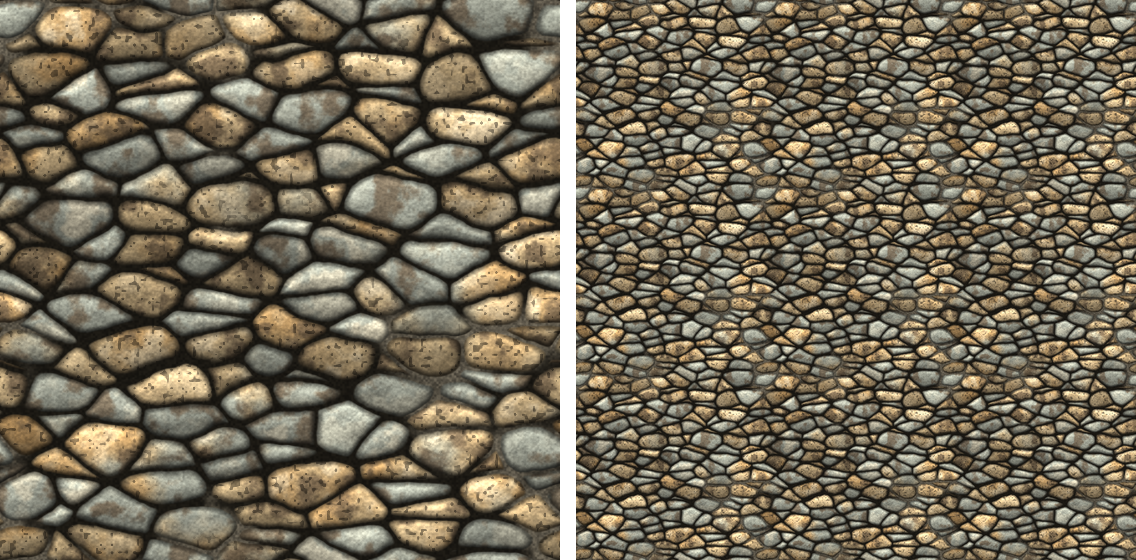
Left, the tile; right, the same tile 3 across and 3 down.
A Shadertoy shader for this texture:

```glsl
// Dry stone wall of rounded fieldstones and wedged pebbles, seamlessly tiling.

const vec2 GRID = vec2(7.0, 12.0);          // large stones across and up
const vec2 LIGHT_DIR = vec2(-0.29, 0.957);
const float GAP = 0.0025;

const vec3 SLATE = vec3(0.56, 0.57, 0.52);
const vec3 SAND = vec3(0.69, 0.60, 0.45);
const vec3 OCHRE = vec3(0.68, 0.50, 0.28);
const vec3 BROWN = vec3(0.37, 0.31, 0.24);
const vec3 PALE = vec3(0.86, 0.80, 0.68);
const vec3 SHADOW = vec3(0.10, 0.09, 0.07);
const vec3 MORTAR = vec3(0.45, 0.42, 0.36);

struct Stone {
    vec2 id;
    vec2 outward;   // direction towards the nearest edge
    float edge;     // rounded distance to the edge
};

vec2 hash2(vec2 p) {
    vec2 k = vec2(dot(p, vec2(127.1, 311.7)), dot(p, vec2(269.5, 183.3)));
    return fract(sin(k) * 43758.5453);
}

// Value noise that wraps after a whole number of cells
float noise(vec2 p, float period) {
    vec2 i = floor(p), f = fract(p);
    f = f * f * (3.0 - 2.0 * f);
    float a = hash2(mod(i, period)).x;
    float b = hash2(mod(i + vec2(1, 0), period)).x;
    float c = hash2(mod(i + vec2(0, 1), period)).x;
    float d = hash2(mod(i + vec2(1, 1), period)).x;
    return mix(mix(a, b, f.x), mix(c, d, f.x), f.y);
}

float fbm(vec2 uv, float freq, vec2 shift) {
    float sum = 0.0, amp = 0.5;
    for (int i = 0; i < 5; i++) {
        sum += amp * noise(uv * freq + shift, freq);
        freq *= 2.0;
        amp *= 0.5;
    }
    return sum;
}

// Position (xy) and weight (z); pebbles sit where the large stones meet
vec3 site(vec2 cell, float pebble) {
    vec2 key = mod(cell, GRID) + 41.0 * pebble;
    vec2 jitter = hash2(key) - 0.5;
    float size = hash2(key + 17.3).x;
    vec2 pos = cell + vec2(0.5 * mod(cell.y, 2.0), 0.0);
    if (pebble > 0.5) return vec3(pos + jitter * 0.4, 0.01 + 0.15 * size);
    return vec3(pos + 0.5 + jitter * vec2(0.75, 0.5), 0.07 + 0.22 * size);
}

// Weighted Voronoi cells whose corners are rounded by a soft minimum
Stone findStone(vec2 uv) {
    vec2 q = uv * GRID, base = floor(q);
    float best = 1e5, kind = 0.0;
    vec2 home = q, id = base;
    for (int n = 0; n < 50; n++) {
        float pebble = float(n / 25);
        vec2 cell = base + vec2(n % 5, (n / 5) % 5) - 2.0;
        vec3 s = site(cell, pebble);
        float power = dot(q - s.xy, q - s.xy) - s.z;
        if (power < best) {
            best = power;
            home = s.xy;
            kind = pebble;
            id = mod(cell, GRID) + 41.0 * pebble;
        }
    }
    float rounding = mix(0.0065, 0.0025, kind), total = 0.0;
    vec2 outward = vec2(0.0);
    for (int n = 0; n < 50; n++) {
        vec3 s = site(base + vec2(n % 5, (n / 5) % 5) - 2.0, float(n / 25));
        vec2 toward = (s.xy - home) * GRID;
        float len = length(toward);
        if (len < 0.001) continue;
        float power = dot(q - s.xy, q - s.xy) - s.z;
        float weight = exp(-(power - best) / (2.0 * len * rounding));
        total += weight;
        outward += weight * toward / len;
    }
    return Stone(id, outward / total, -rounding * log(total));
}

// Mineral colour with stains, pale patches and dark pits
vec3 stoneColor(vec2 uv, vec2 id) {
    vec2 pick = hash2(id + 5.7), vary = hash2(id + 91.1);
    vec2 shift = floor(vary * 50.0);
    float patches = fbm(uv, 9.0, shift);
    float blotch = fbm(uv, 22.0, shift.yx + 7.0);
    float warm = smoothstep(0.35, 0.6, pick.x + 0.6 * (patches - 0.5));
    vec3 color = mix(SLATE, SAND, warm);
    color = mix(color, OCHRE, 0.65 * warm * pick.y * smoothstep(0.42, 0.62, patches));
    color = mix(color, BROWN, 0.75 * smoothstep(0.52, 0.7, blotch));
    color = mix(color, PALE, 0.6 * smoothstep(0.5, 0.32, blotch) * vary.x);
    float pits = smoothstep(0.7, 0.85, noise(uv * 150.0 + shift, 150.0));
    return color * (0.76 + 0.44 * vary.y) * (1.0 - 0.4 * pits * warm);
}

void mainImage(out vec4 fragColor, in vec2 fragCoord) {
    vec2 uv = fragCoord / iResolution.xy;
    vec2 warp = vec2(fbm(uv, 8.0, vec2(0.0)), fbm(uv, 8.0, vec2(3.0, 5.0))) - 0.48;
    Stone stone = findStone(uv + 0.035 * warp);
    float inside = stone.edge - GAP;

    // Rough surface lit from above
    float relief = fbm(uv, 28.0, vec2(0.0)) - fbm(uv + 0.003 * LIGHT_DIR, 28.0, vec2(0.0));
    float grain = noise(uv * 256.0, 256.0) - 0.5;
    float slope = exp(-max(inside, 0.0) / 0.015);
    float light = 1.06 + 0.5 * slope * dot(stone.outward, LIGHT_DIR);
    light *= mix(0.45, 1.0, smoothstep(0.0, 0.011, inside));
    light *= 1.0 + 1.6 * relief + 0.22 * grain;
    vec3 color = stoneColor(uv, stone.id) * light;

    // Dark joints with occasional crumbling mortar
    float filled = smoothstep(0.54, 0.68, fbm(uv, 5.0, vec2(2.0)));
    vec3 joint = mix(SHADOW, MORTAR * (1.0 + 2.0 * relief), 0.75 * filled);
    joint *= 1.0 + 0.5 * grain;
    float blur = max(0.002, 1.0 / iResolution.y);
    color = mix(joint, color, smoothstep(-blur, blur, inside));
    fragColor = vec4(clamp(color, 0.0, 1.0), 1.0);
}
```
